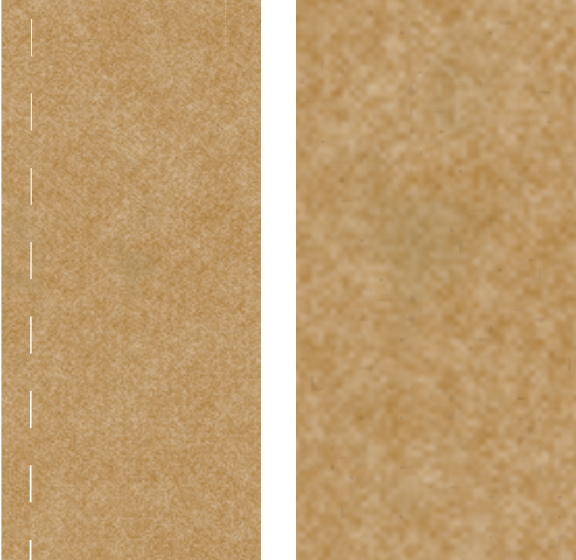
Left: the whole. Right: its middle third, enlarged.
A WebGL 2 fragment shader for this texture:

```glsl
#version 300 es
precision highp float;
// Sheet of brown kraft paper with a dashed white line and white margins

uniform vec2 u_resolution;
out vec4 fragColor;

float hash(vec2 p) {
    return fract(sin(dot(p, vec2(127.1, 311.7))) * 43758.5453);
}

float noise(vec2 p) {
    vec2 cell = floor(p);
    vec2 f = fract(p);
    f = f * f * (3.0 - 2.0 * f);
    float low = mix(hash(cell), hash(cell + vec2(1, 0)), f.x);
    float high = mix(hash(cell + vec2(0, 1)), hash(cell + vec2(1, 1)), f.x);
    return mix(low, high, f.y);
}

// Noise centred on zero
float grain(vec2 p) {
    return noise(p) - 0.5;
}

// Short fibres stretched along a given angle
float fibres(vec2 p, float angle) {
    float c = cos(angle), s = sin(angle);
    vec2 q = mat2(c, -s, s, c) * p;
    return grain(q * vec2(48.0, 120.0) + angle * 17.0);
}

// Soft-edged band around zero
float band(float d, float halfWidth, float px) {
    return clamp((halfWidth - abs(d)) / px + 0.5, 0.0, 1.0);
}

vec3 paper(vec2 p, vec2 tile) {
    vec2 warped = p + 0.015 * vec2(grain(p * 18.0), grain(p * 18.0 + 40.0));

    // Fine grain, fibres and broad clouds
    float tone = 0.95 * grain(p * 135.0) + 0.55 * grain(p * 76.0 + 9.0);
    tone += 0.5 * fibres(warped, 0.7) + 0.4 * fibres(warped, -0.8);
    tone += 0.3 * grain(p * 24.0 + 5.0) + 0.35 * grain(p * 9.0 + 31.0);

    // Faint square patches and pale upright streaks
    tone += 0.12 * (hash(floor(tile) + 3.0) - 0.5);
    float streak = smoothstep(0.6, 0.95, noise(vec2(p.x * 42.0, floor(tile.y) * 0.4)));
    tone += 0.13 * streak;

    vec3 color = mix(vec3(0.71, 0.55, 0.33), vec3(0.77, 0.64, 0.47), 0.55 + tone);

    // Greyish stains that gather toward the left and middle
    float column = exp(-pow((p.x - 0.48) / 0.07, 2.0)) + exp(-pow((p.x - 0.06) / 0.08, 2.0));
    float height = exp(-pow((p.y - 0.95) / 0.3, 2.0));
    float stain = column * height * smoothstep(0.4, 0.8, noise(p * 15.0 + 2.0));
    color = mix(color, vec3(0.65, 0.55, 0.36), 0.4 * stain);

    // Sparse dark flecks
    float fleck = smoothstep(0.86, 0.98, noise(p * 85.0 + 71.0));
    color *= 1.0 - 0.08 * fleck;
    return color * (1.0 + 0.035 * grain(p * 100.0 + 57.0));
}

void main() {
    // Width runs 0 to 1, height 0 to 2 from the top down
    vec2 p = vec2(1.0, 2.0) * gl_FragCoord.xy / u_resolution;
    p.y = 2.0 - p.y;
    float px = 1.0 / u_resolution.x;
    vec2 tile = (p - vec2(0.005, 0.0677)) / 0.1328;
    vec3 color = paper(p, tile);

    // Dashed line, slightly tilted and thicker toward the foot
    float lineX = mix(0.1125, 0.109, p.y * 0.5);
    float dashY = mod(p.y - 0.0677, 0.2656) - 0.0664;
    float dash = band(p.x - lineX, mix(0.0014, 0.0033, p.y * 0.5), px) * band(dashY, 0.0664, px);
    color = mix(color, vec3(1.0), dash);

    // Faint dotted line near the upper right
    float dots = band(mod(p.y, 0.013) - 0.0065, 0.003, px) * band(p.x - 0.805, 0.0015, px);
    dots *= 1.0 - smoothstep(0.05, 0.33, p.y);
    color = mix(color, vec3(0.9, 0.83, 0.7), 0.6 * dots);

    // White margins left and right
    float sheet = band(p.x - 0.4685, 0.4635, px);
    fragColor = vec4(mix(vec3(1.0), clamp(color, 0.0, 1.0), sheet), 1.0);
}
```
